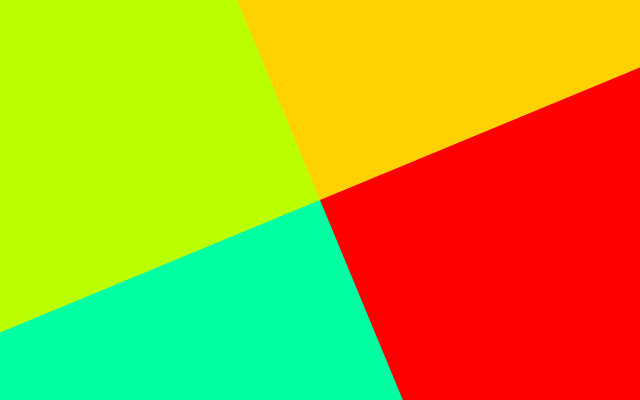
Write a WebGL 2 fragment shader that draws this background.

```glsl
#version 300 es
precision highp float;
// Four flat colour quadrants meeting at the centre, turned by 22.5 degrees.

uniform vec2 u_resolution;
out vec4 fragColor;

// Antialiased step across the line where the signed distance is zero.
float softStep(float signedDistance, float pixel) {
    return clamp(signedDistance / pixel + 0.5, 0.0, 1.0);
}

void main() {
    // Centred coordinates, one unit per canvas height.
    float pixel = 1.0 / u_resolution.y;
    vec2 position = (gl_FragCoord.xy - 0.5 * u_resolution) * pixel;

    // Distances to the two perpendicular dividing lines.
    float angle = radians(22.5);
    vec2 axis = vec2(cos(angle), sin(angle));
    float right = softStep(dot(position, axis), pixel);
    float upper = softStep(dot(position, vec2(-axis.y, axis.x)), pixel);

    // Quadrant colours.
    vec3 lime = vec3(0.73, 1.0, 0.0);
    vec3 gold = vec3(1.0, 0.82, 0.0);
    vec3 mint = vec3(0.0, 1.0, 0.64);
    vec3 red = vec3(1.0, 0.0, 0.0);

    vec3 color = mix(mix(mint, red, right), mix(lime, gold, right), upper);
    fragColor = vec4(color, 1.0);
}
```
